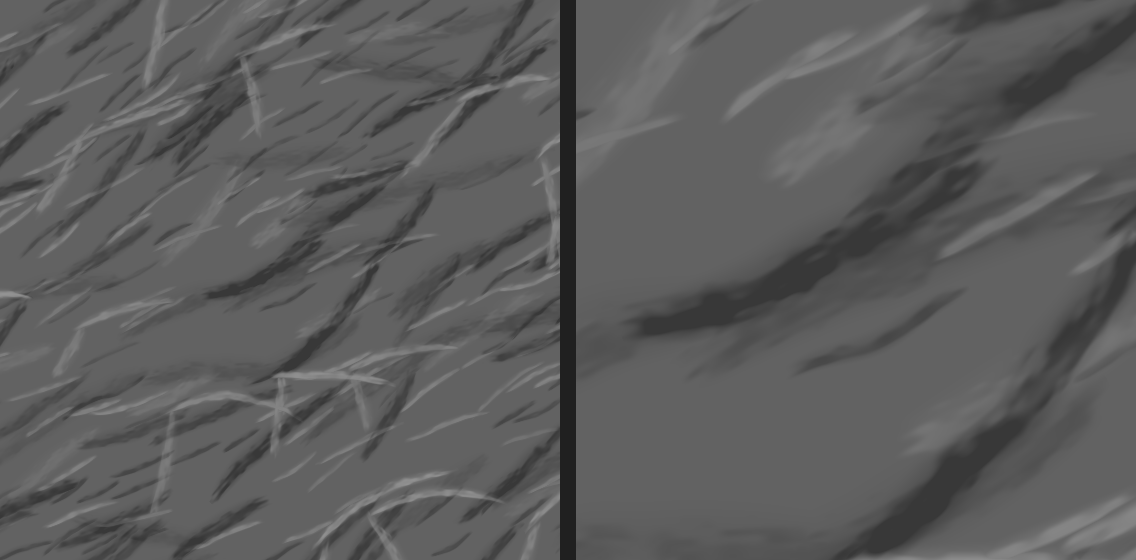
Left: the whole. Right: its middle third, enlarged.
Write a three.js fragment shader that draws this texture.

```glsl
varying vec2 vUv;

const float BASE_GREY = 0.384;
const float SHADE_DEPTH = 0.095;
const float CREASE_DEPTH = 0.195;
const float HATCH_DEPTH = 0.12;
const float RIDGE_LIGHT = 0.23;
const float FACET_LIGHT = 0.085;
const float GLINT_LIGHT = 0.15;
const float RIDGE_CELLS = 3.2;
const float RIDGE_DENSITY = 0.95;
const float GRAIN_FLOOR = 0.5;
const float EDGE_ROUGHNESS = 0.5;
const vec2 GRAIN_SCALE = vec2(75.0, 210.0);
const vec2 CREASE_ANGLES = vec2(0.15, 1.15);
const vec2 SHADE_ANGLES = vec2(-0.3, 0.9);
const vec2 HATCH_ANGLES = vec2(0.30, 0.85);
const vec2 FACET_ANGLES = vec2(0.0, 1.2);
const vec2 GLINT_ANGLES = vec2(0.10, 0.80);

float hash(vec2 p) {
  return fract(sin(dot(p, vec2(127.1, 311.7))) * 43758.5453);
}

float noise(vec2 p) {
  vec2 i = floor(p);
  vec2 f = fract(p);
  f = f * f * (3.0 - 2.0 * f);
  float low = mix(hash(i), hash(i + vec2(1.0, 0.0)), f.x);
  float high = mix(hash(i + vec2(0.0, 1.0)), hash(i + vec2(1.0, 1.0)), f.x);
  return mix(low, high, f.y);
}

// Turns p into the frame of a line at the given angle
vec2 alongAngle(vec2 p, float angle) {
  float c = cos(angle);
  float s = sin(angle);
  return vec2(c * p.x + s * p.y, c * p.y - s * p.x);
}

// Arched chalk mark along x: rough core in a soft halo, softer on its upper side
float stroke(vec2 p, float halfLength, float halfWidth, float bend, float seed) {
  float t = p.x / halfLength;
  if (abs(t) > 1.0) return 0.0;
  float wobble = (noise(vec2(p.x * 25.0, seed * 91.0)) - 0.5) * 0.005;
  float y = p.y - bend * halfLength * (1.0 - t * t) - wobble;
  float side = mix(0.75, 1.5, smoothstep(-0.3, 0.3, y / halfWidth));
  float d = abs(y) / (halfWidth * side * (1.0 - 0.5 * t * t));
  if (d > 1.5) return 0.0;
  float grain = noise(vec2(p.x, y) * GRAIN_SCALE + seed * 57.0);
  float rough = d + (grain - 0.5) * EDGE_ROUGHNESS;
  float core = 1.0 - smoothstep(0.15, 0.75, rough);
  float halo = 1.0 - smoothstep(0.3, 1.2, d);
  float ends = 1.0 - smoothstep(0.72, 1.0, abs(t) + (grain - 0.5) * 0.15);
  return (0.68 * core * mix(1.0, GRAIN_FLOOR, grain) + 0.32 * halo) * ends;
}

// One random stroke per cell; clump gathers strokes into patches
float strokeLayer(vec2 uv, float cells, float halfLength, float halfWidth,
                  vec2 angles, float density, float clump, float seed) {
  vec2 home = floor(uv * cells);
  float cover = 0.0;
  for (int j = -1; j <= 1; j++) {
    for (int i = -1; i <= 1; i++) {
      vec2 cell = home + vec2(float(i), float(j));
      vec2 key = cell + seed;
      vec2 centre = (cell + vec2(hash(key), hash(key + 17.3))) / cells;
      float patchy = noise(centre * 4.5 + seed);
      float chance = density * mix(1.0, smoothstep(0.35, 0.6, patchy), clump);
      if (hash(key + 31.7) < chance) {
        float flow = mix(hash(key + 43.1), noise(centre * 3.0 + 8.0), 0.4);
        vec2 p = alongAngle(uv - centre, mix(angles.x, angles.y, flow));
        float size = mix(0.55, 1.0, hash(key + 59.9));
        float bend = (hash(key + 71.3) - 0.5) * 0.26;
        float strength = mix(0.45, 1.0, hash(key + 83.9));
        float mark = stroke(p, halfLength * size,
                            halfWidth * mix(0.7, 1.15, strength), bend, hash(key + 97.1));
        cover = max(cover, mark * strength);
      }
    }
  }
  return cover;
}

// Bent highlights: a shallow arched arm and a leg dropping from its joint
float ridgeLayer(vec2 uv) {
  vec2 home = floor(uv * RIDGE_CELLS);
  float cover = 0.0;
  for (int j = -1; j <= 1; j++) {
    for (int i = -1; i <= 1; i++) {
      vec2 cell = home + vec2(float(i), float(j));
      vec2 joint = (cell + vec2(hash(cell + 3.1), hash(cell + 11.9))) / RIDGE_CELLS;
      if (hash(cell + 23.7) < RIDGE_DENSITY) {
        float seed = hash(cell + 37.3);
        float armHalf = mix(0.09, 0.165, seed);
        float legHalf = mix(0.04, 0.12, hash(cell + 41.9));
        vec2 arm = alongAngle(uv - joint, mix(-0.1, 0.65, hash(cell + 53.3)));
        vec2 leg = alongAngle(uv - joint, mix(-2.3, -1.0, hash(cell + 67.1)));
        arm.x -= armHalf * 0.85;
        leg.x -= legHalf * 0.8;
        float armMark = stroke(arm, armHalf, 0.0105, mix(0.02, 0.3, hash(cell + 79.7)), seed);
        float legMark = stroke(leg, legHalf, 0.0135, 0.05, seed + 0.5);
        float strength = mix(0.6, 1.0, hash(cell + 89.3));
        cover = max(cover, strength * max(armMark, legMark * 0.75));
      }
    }
  }
  return cover;
}

void main() {
  // Broad shade, sharp creases and fine hatching darken the ground
  float shade = strokeLayer(vUv, 5.0, 0.195, 0.024, SHADE_ANGLES, 0.9, 0.0, 5.0);
  float crease = strokeLayer(vUv, 6.0, 0.165, 0.016, CREASE_ANGLES, 0.88, 0.0, 140.0);
  float hatch = strokeLayer(vUv, 13.0, 0.076, 0.006, HATCH_ANGLES, 0.9, 0.8, 260.0);

  // Ridges, pale facets and clustered glints lie on top
  float ridge = ridgeLayer(vUv);
  float facet = strokeLayer(vUv, 5.0, 0.15, 0.018, FACET_ANGLES, 0.45, 0.0, 510.0);
  float glint = strokeLayer(vUv, 11.0, 0.09, 0.006, GLINT_ANGLES, 0.85, 0.8, 390.0);

  float dark = max(CREASE_DEPTH * crease, HATCH_DEPTH * hatch) + SHADE_DEPTH * shade;
  float light = max(max(RIDGE_LIGHT * ridge, GLINT_LIGHT * glint), FACET_LIGHT * facet);
  float grey = BASE_GREY - dark * (1.0 - 0.7 * ridge) + light;
  gl_FragColor = vec4(vec3(clamp(grey, 0.22, 0.62)), 1.0);
}
```
